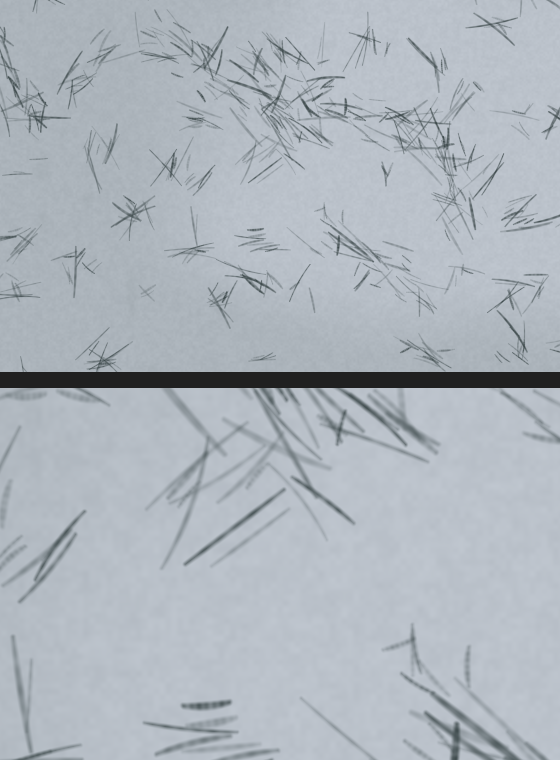
Top: the whole. Bottom: its middle third, enlarged.
Reproduce this texture procedurally as a Shadertoy shader.

```glsl
#define CELL 0.160
#define CLUMP_CHANCE 0.80
#define STRAND_FIBRES 48
#define STRAND_SPREAD 0.075
#define HALF_LENGTH vec2(0.014, 0.072)
#define HALF_WIDTH vec2(0.0013, 0.0036)
#define OPACITY vec2(0.27, 0.95)
#define SOFTNESS 0.0023
#define INK vec3(0.205, 0.255, 0.260)
#define PAPER_DARK vec3(0.672, 0.704, 0.732)
#define PAPER_LIGHT vec3(0.732, 0.760, 0.794)
#define GRAIN 0.020

const float PI = 3.14159;

vec4 hash4(vec2 p) {
    vec4 q = fract(p.xyxy * vec4(0.1031, 0.1030, 0.0973, 0.1099));
    q += dot(q, q.wzxy + 33.33);
    return fract((q.xxyz + q.yzzw) * q.zywx);
}

float valueNoise(vec2 p) {
    vec2 i = floor(p), f = fract(p);
    f = f * f * (3.0 - 2.0 * f);
    float low = mix(hash4(i).x, hash4(i + vec2(1, 0)).x, f.x);
    float high = mix(hash4(i + vec2(0, 1)).x, hash4(i + vec2(1, 1)).x, f.x);
    return mix(low, high, f.y);
}

// Light passing one slightly bent, streaky fibre
float fibre(vec2 p, vec2 middle, float angle, vec4 rnd) {
    vec2 q = p - middle;
    float halfLen = mix(HALF_LENGTH.x, HALF_LENGTH.y, pow(rnd.x, 1.7));
    float reach = halfLen * 1.05 + 0.01;
    if (dot(q, q) > reach * reach) return 1.0;

    float c = cos(angle), s = sin(angle);
    q = vec2(c * q.x + s * q.y, c * q.y - s * q.x);
    float t = q.x / halfLen;
    q.y += (rnd.y - 0.5) * 0.2 * halfLen * (t * t - 0.33);

    float width = mix(HALF_WIDTH.x, HALF_WIDTH.y, rnd.z * rnd.z);
    float taper = 1.0 - 0.4 * min(t * t, 1.0);
    float d = length(vec2(max(abs(q.x) - halfLen, 0.0), q.y)) - width * taper;
    float soft = max(SOFTNESS, 0.75 / iResolution.y);
    float cover = 1.0 - smoothstep(-soft, soft, d);
    float streak = 0.82 + 0.12 * sin(t * 6.0 + rnd.w * 40.0);
    streak += 0.1 * sin(t * 19.0 + rnd.z * 50.0);
    streak *= 0.85 + 0.2 * smoothstep(-width, width, q.y);
    return 1.0 - cover * streak * mix(OPACITY.x, OPACITY.y, pow(rnd.w, 1.8));
}

// Small tangles of paired fibres, one per jittered cell
float clumps(vec2 p) {
    float light = 1.0;
    vec2 home = floor(p / CELL);
    for (int k = 0; k < 9; k++) {
        vec2 cell = home + vec2(k % 3 - 1, k / 3 - 1);
        vec4 clump = hash4(cell + 71.0);
        if (clump.x > CLUMP_CHANCE) continue;
        vec2 centre = (cell + 0.15 + 0.7 * clump.yz) * CELL;
        int count = 3 + int(9.9 * hash4(cell + 213.0).x);
        for (int i = 0; i < count; i++) {
            vec2 seed = cell + vec2(17, 31) * float(i + 1);
            vec4 place = hash4(cell + vec2(17, 31) * float(i / 2 + 1) + 400.0);
            vec4 slip = hash4(seed + 800.0) - 0.5;
            vec2 middle = centre + (place.xy - 0.5) * vec2(0.085, 0.07) + slip.xy * 0.022;
            float turn = (place.z - 0.5) * (place.w > 0.6 ? 3.0 : 1.0) + slip.z * 0.5;
            light *= fibre(p, middle, clump.w * PI + turn, hash4(seed));
        }
    }
    return light;
}

// Long drifts of overlapping fibres, each from xy to zw
float strands(vec2 p) {
    vec4 drift[6] = vec4[6](
        vec4(0.38, 0.94, 0.82, 0.58), vec4(0.65, 0.85, 0.90, 0.66),
        vec4(0.86, 0.75, 1.17, 0.65), vec4(1.10, 0.68, 1.26, 0.38),
        vec4(0.84, 0.38, 1.16, 0.17), vec4(-0.04, 0.92, 0.12, 0.66));
    float light = 1.0;
    for (int s = 0; s < 6; s++) {
        vec2 along = drift[s].zw - drift[s].xy;
        vec2 across = normalize(vec2(-along.y, along.x));
        float heading = atan(along.y, along.x);
        float bow = (hash4(vec2(s, 907)).x - 0.5) * 0.08;
        int count = int(float(STRAND_FIBRES) * min(1.0, 0.35 + 1.3 * length(along)));
        for (int i = 0; i < count; i++) {
            vec2 seed = vec2(i + 600, s * 37 + 50);
            vec4 place = hash4(seed);
            float u = (float(i) + place.x) / float(count);
            float side = (place.y + place.z - 1.0) * STRAND_SPREAD;
            vec2 middle = drift[s].xy + along * u + across * (side + bow * sin(PI * u));
            float turn = (place.w - 0.5) * (i % 4 == 0 ? 2.8 : 0.8);
            light *= fibre(p, middle, heading + turn, hash4(seed + 300.0));
        }
    }
    return light;
}

// Pale backing with slow shading, faint stains and fine grain
vec3 paper(vec2 p, vec2 uv) {
    float shade = 0.56 + 0.75 * (uv.x - 0.5) + 0.45 * (uv.y - 0.5);
    shade += 0.5 * (valueNoise(p * 3.0) - 0.5);
    shade -= 1.5 * dot(uv - vec2(0.6, 0.55), uv - vec2(0.6, 0.55)) - 0.2;
    shade = smoothstep(0.1, 0.9, shade);
    shade -= 0.25 * smoothstep(0.8, 1.0, valueNoise(p * 17.0 + 40.0));
    float grain = valueNoise(p * 190.0) + valueNoise(p * 90.0 + 9.0) - 1.0;
    return mix(PAPER_DARK, PAPER_LIGHT, shade) + GRAIN * grain;
}

void mainImage(out vec4 fragColor, in vec2 fragCoord) {
    vec2 p = fragCoord / iResolution.y;
    float light = clumps(p) * strands(p);
    vec3 colour = mix(INK, paper(p, fragCoord / iResolution.xy), light);
    fragColor = vec4(colour, 1.0);
}
```
